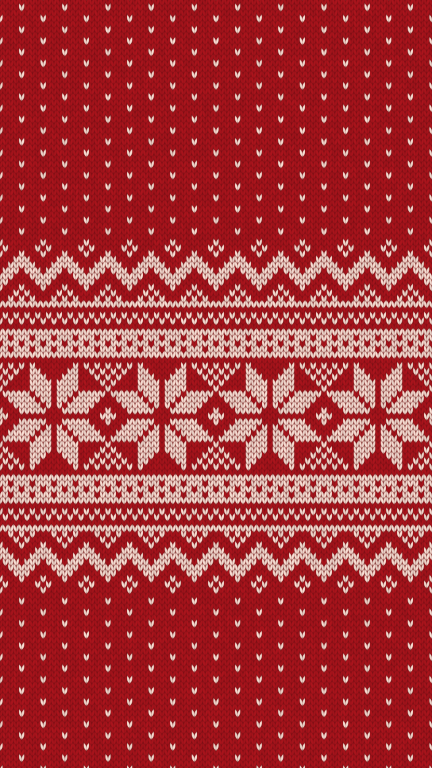
A Shadertoy shader for this pattern:

```glsl
#define COLUMNS 80.0
#define ROWS 137.1
#define MIDDLE 0.458
#define SLANT 1.3
#define SAMPLES 3
#define RED vec3(0.645, 0.075, 0.105)
#define RED_SHADE vec3(0.49, 0.055, 0.08)
#define CREAM vec3(0.94, 0.84, 0.80)
#define CREAM_SHADE vec3(0.53, 0.23, 0.22)

float hash(vec2 p) {
    return fract(sin(dot(p, vec2(127.1, 311.7))) * 43758.5);
}

// Distance to the nearest multiple of a period
float fold(float x, float period) {
    return abs(mod(x + period * 0.5, period) - period * 0.5);
}

bool odd(float n) {
    return mod(n, 2.0) > 0.5;
}

// Eight slanted petals, folded into one octant
bool star(float x, float row) {
    float near = min(x, row), far = max(x, row);
    return near > 0.5 && near < 4.5 && far > near + 0.5 && far < near + 5.5;
}

// Stars, the small diamonds between them, and checked triangles
bool starBand(float col, float row) {
    float gap = fold(col, 20.0);
    bool triangle = gap < row - 4.5 && row < 9.5 && odd(gap + row);
    return star(10.0 - gap, row) || gap + row < 1.5 || triangle;
}

// Solid rows around a perforated middle, then a checked strip and a line
bool stripes(float col, float row) {
    if (row < 11.5) return row > 10.5;
    if (row < 14.5) {
        float phase = row > 12.5 && row < 13.5 ? 0.0 : 2.0;
        return fold(col + phase, 4.0) > 0.5;
    }
    if (row < 15.5) return true;
    if (row > 16.5 && row < 18.5) return odd(col + row);
    return row > 19.5 && row < 20.5;
}

// Zigzag with triangles below its peaks and diamonds in its valleys
bool zigzag(float col, float row) {
    float peak = fold(col + 4.0, 8.0);
    bool wave = abs(row + peak - 28.0) < 1.5;
    bool triangle = peak < 23.5 - row && odd(peak + row);
    bool diamond = abs(fold(col, 8.0) + abs(row - 30.0) - 1.0) < 0.5;
    return wave || triangle || diamond;
}

// Staggered single stitches
bool flecks(float col, float row) {
    float stagger = mod(col, 8.0) < 2.0 ? 35.0 : 33.0;
    return fold(col, 4.0) < 0.5 && fold(row - stagger, 4.0) < 0.5;
}

bool isCream(float col, float row) {
    row = abs(row);
    if (row < 10.5) return starBand(col, row);
    if (row < 20.5) return stripes(col, row);
    if (row < 31.5) return zigzag(col, row);
    return row > 32.5 && flecks(col, row);
}

vec3 knit(vec2 uv) {
    // Shear each half column so the rows become chevrons
    vec2 p = vec2(uv.x * COLUMNS, (uv.y - MIDDLE) * ROWS);
    float col = floor(p.x + 0.5);
    float side = p.x - col;
    p.y -= SLANT * (abs(side) - 0.25);
    float row = floor(p.y + 0.5);

    // Rounded yarn with dark seams
    vec2 leg = vec2((abs(side) - 0.25) * 4.0, (p.y - row) * 2.0);
    float yarn = 1.0 - smoothstep(0.6, 1.2, length(leg * vec2(0.9, 0.95)));
    float fibre = 0.96 + 0.08 * hash(vec2(col, row) + step(0.0, side) * 0.5);
    bool cream = isCream(col, row);
    vec3 shade = cream ? CREAM_SHADE : RED_SHADE;
    vec3 light = cream ? CREAM : RED;
    return mix(shade, light, yarn) * fibre;
}

void mainImage(out vec4 fragColor, in vec2 fragCoord) {
    // Average a grid of samples for smooth edges
    vec3 total = vec3(0.0);
    for (int i = 0; i < SAMPLES; i++) {
        for (int j = 0; j < SAMPLES; j++) {
            vec2 offset = (vec2(i, j) + 0.5) / float(SAMPLES) - 0.5;
            total += knit((fragCoord + offset) / iResolution.xy);
        }
    }
    fragColor = vec4(total / float(SAMPLES * SAMPLES), 1.0);
}
```
